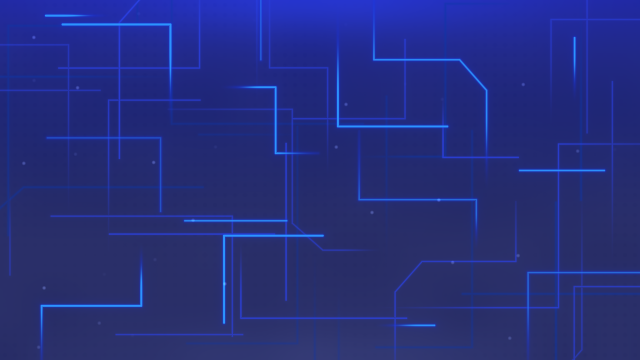
Write a Shadertoy shader that draws this background.

```glsl
float hash(vec2 p) {
    vec3 q = fract(vec3(p.xyx) * 0.1031);
    q += dot(q, q.yzx + 33.33);
    return fract((q.x + q.y) * q.z);
}

float noise(vec2 p) {
    vec2 i = floor(p), f = fract(p);
    f = f * f * (3.0 - 2.0 * f);
    return mix(mix(hash(i), hash(i + vec2(1, 0)), f.x),
               mix(hash(i + vec2(0, 1)), hash(i + vec2(1, 1)), f.x), f.y);
}

// x: distance to the segment, y: position along it from 0 to 1
vec2 segment(vec2 p, vec2 a, vec2 b) {
    vec2 ab = b - a;
    float t = clamp(dot(p - a, ab) / max(dot(ab, ab), 1e-6), 0.0, 1.0);
    return vec2(length(p - a - ab * t), t);
}

float lineGlow(float dist, float width, float halo) {
    float core = dist / width;
    return exp(-core * core) + halo * exp(-dist / (width * 2.5));
}

// A bent circuit line: leg, optional slanted knee, leg, optional last leg
float trace(vec2 p, vec2 center, float seed, vec2 reach, float width, float halo) {
    vec2 along = hash(vec2(seed, 1.7)) < 0.68 ? vec2(0, 1) : vec2(1, 0);
    vec2 across = along.yx;
    along *= hash(vec2(seed, 2.3)) < 0.5 ? -1.0 : 1.0;
    across *= hash(vec2(seed, 3.1)) < 0.5 ? -1.0 : 1.0;

    float shape = hash(vec2(seed, 4.9));
    vec2 first = along * mix(reach.x, reach.y, hash(vec2(seed, 5.3)));
    vec2 second = across * mix(reach.x, reach.y, hash(vec2(seed, 6.1)));
    vec2 third = along * mix(reach.x, reach.y, hash(vec2(seed, 7.7))) * 0.7;
    vec2 knee = shape > 0.84 ? along * 0.085 + across * 0.075 : vec2(0);
    if (shape < 0.2) second = vec2(0);
    if (shape < 0.55) third = vec2(0);

    vec2 a = center - 0.5 * (first + knee + second);
    vec2 b = a + first;
    vec2 c = b + knee;
    vec2 d = c + second;
    vec2 start = segment(p, a, b);
    float fade = hash(vec2(seed, 8.3)) < 0.6 ? smoothstep(-0.05, 0.75, start.y) : 1.0;
    float bend = min(segment(p, b, c).x, segment(p, c, d).x);
    vec2 tail = segment(p, d, d + third);
    float tailFade = 1.0 - 0.7 * tail.y;
    return max(lineGlow(start.x, width, halo) * fade,
               max(lineGlow(bend, width, halo),
                   lineGlow(tail.x, width, halo) * tailFade));
}

// Evenly spread traces, each with its own strength
float traceLayer(vec2 p, float aspect, int count, float seed, vec2 reach, float width, float halo) {
    float light = 0.0;
    for (int i = 0; i < count; i++) {
        float id = float(i) + seed;
        vec2 center = fract(id * vec2(0.7549, 0.5698) + 0.31) * vec2(aspect, 1.0);
        float strength = mix(0.5, 1.0, hash(vec2(id, 9.1)));
        light = max(light, strength * trace(p, center, id, reach, width, halo));
    }
    return light;
}

float dust(vec2 p, float cells) {
    vec2 cell = floor(p * cells);
    vec2 offset = 0.2 + 0.6 * vec2(hash(cell + 11.0), hash(cell + 47.0));
    float dist = length(fract(p * cells) - offset) / cells;
    float strength = smoothstep(0.5, 1.0, hash(cell + 83.0));
    return strength * smoothstep(0.007, 0.001, dist);
}

vec3 backdrop(vec2 p, float aspect) {
    float x = p.x - 0.5 * aspect;
    float drop = 1.0 - p.y;
    vec3 color = mix(vec3(0.16, 0.18, 0.405), vec3(0.128, 0.157, 0.42), smoothstep(0.3, 0.68, p.y));
    color.b += 0.21 * pow(p.y, 4.0);
    color += vec3(0.02, 0.05, 0.18) * exp(-x * x * 3.0 - drop * drop * 100.0);
    color += vec3(0.04, 0.045, 0.05) * exp(-x * x * 4.0 - p.y * p.y * 110.0);
    return color;
}

void mainImage(out vec4 fragColor, in vec2 fragCoord) {
    vec2 p = fragCoord / iResolution.y;
    float aspect = iResolution.x / iResolution.y;
    vec3 color = backdrop(p, aspect);

    // Faint haze and dotted grid
    color += 0.014 * (noise(p * 7.0) - 0.5);
    vec2 grid = abs(fract(p * 36.0) - 0.5);
    color -= 0.010 * smoothstep(0.3, 0.1, length(grid)) * noise(p * 5.0 + 20.0);

    // Far, middle and near circuit lines
    float far = traceLayer(p, aspect, 14, 60.0, vec2(0.25, 0.65), 0.0035, 0.1);
    color = mix(color, vec3(0.05, 0.21, 0.66), 0.5 * min(far, 1.0));
    float middle = traceLayer(p, aspect, 23, 130.0, vec2(0.15, 0.52), 0.0025, 0.12);
    color = mix(color, vec3(0.17, 0.26, 0.92), 0.78 * min(middle, 1.0));
    float near = min(traceLayer(p, aspect, 15, 215.0, vec2(0.10, 0.34), 0.0042, 0.2), 1.0);
    vec3 tint = mix(vec3(0.10, 0.20, 0.88), vec3(0.17, 0.58, 1.0), smoothstep(0.3, 1.0, near));
    color = mix(color, tint, near);

    color += vec3(0.16, 0.18, 0.24) * dust(p, 6.0);
    fragColor = vec4(color, 1.0);
}
```
